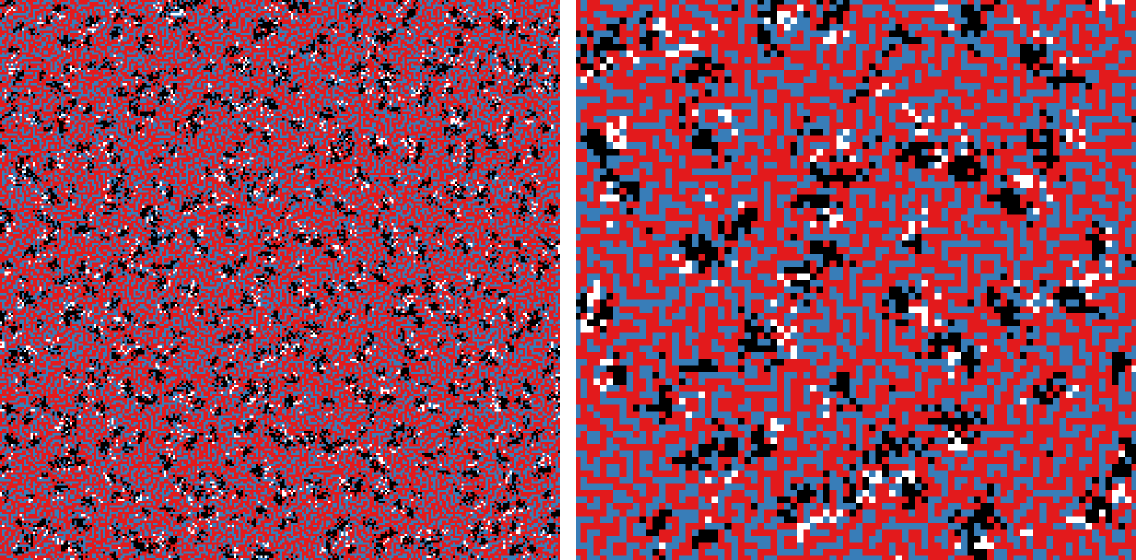
Left, the full canvas; right, a detail of the centre.
Reproduce this texture procedurally as a Shadertoy shader.

```glsl
// Draws a mosaic of red and blue maze cells with ragged black clumps and white specks.

const vec3 RED = vec3(0.89, 0.10, 0.11);
const vec3 BLUE = vec3(0.22, 0.49, 0.72);
const vec3 BLACK = vec3(0.0);
const vec3 WHITE = vec3(1.0);

const float CELLS = 256.0;      // mosaic cells across the canvas
const float TILE = 11.0;        // cells per clump tile
const float TAU = 6.2831853;
const int WAVES = 32;

float hash(vec2 p, float seed) {
    vec3 q = fract(vec3(p.xyx + seed * 17.0) * 0.1031);
    q += dot(q, q.yzx + 33.33);
    return fract((q.x + q.y) * q.z);
}

// Layered sines of similar wavelength: a labyrinth with unit variance
float maze(vec2 cell, float minFreq, float maxFreq) {
    float sum = 0.0;
    for (int i = 0; i < WAVES; i++) {
        float k = float(i);
        float angle = k * 2.39996;
        float freq = mix(minFreq, maxFreq, hash(vec2(k, 3.0), 1.0));
        float phase = hash(vec2(k, 8.0), 2.0);
        sum += cos(TAU * (freq * dot(cell, vec2(cos(angle), sin(angle))) + phase));
    }
    return sum * sqrt(2.0 / float(WAVES));
}

float falloff(vec2 offset, vec2 radii) {
    vec2 q = offset / radii;
    return exp(-dot(q, q));
}

// Cellular noise: x is the chance of black, y the chance of white beside it
vec2 clumps(vec2 cell, float tileSize) {
    vec2 home = floor(cell / tileSize);
    vec2 chance = vec2(0.0);
    for (int y = -1; y <= 1; y++) {
        for (int x = -1; x <= 1; x++) {
            vec2 tile = home + vec2(x, y);
            vec2 jitter = vec2(hash(tile, 3.0), hash(tile, 4.0));
            vec2 offset = cell - (tile + jitter) * tileSize;
            float angle = TAU * hash(tile, 5.0);
            float radius = mix(1.5, 2.9, hash(tile, 6.0));
            vec2 axis = vec2(cos(angle), sin(angle));
            vec2 local = vec2(dot(offset, axis), dot(offset, vec2(-axis.y, axis.x)));
            vec2 radii = radius * vec2(1.35, 0.74);
            float black = 0.9 * falloff(local, radii);
            float white = 0.28 * falloff(local - vec2(0.0, 1.5 * radius), 0.95 * radii.xy);
            chance = max(chance, vec2(black, white));
        }
    }
    return chance;
}

vec3 cellColor(vec2 cell) {
    vec2 chance = clumps(cell, TILE);
    float roll = hash(cell, 7.0);
    if (roll < chance.x) return BLACK;
    if (roll < chance.x + chance.y) return WHITE;

    // Blue lines grow denser around the black clumps
    float grain = 0.5 * (hash(cell, 9.0) - 0.5);
    float field = maze(cell, 0.30, 0.46) + grain + 0.6 * chance.x;
    return field > 0.25 ? BLUE : RED;
}

void mainImage(out vec4 fragColor, in vec2 fragCoord) {
    // Four samples per pixel smooth the cell edges at any size
    vec3 color = vec3(0.0);
    for (int i = 0; i < 4; i++) {
        vec2 shift = (vec2(i % 2, i / 2) - 0.5) * 0.5;
        vec2 uv = (fragCoord + shift) / iResolution.y;
        color += cellColor(floor(uv * CELLS));
    }
    fragColor = vec4(color / 4.0, 1.0);
}
```
